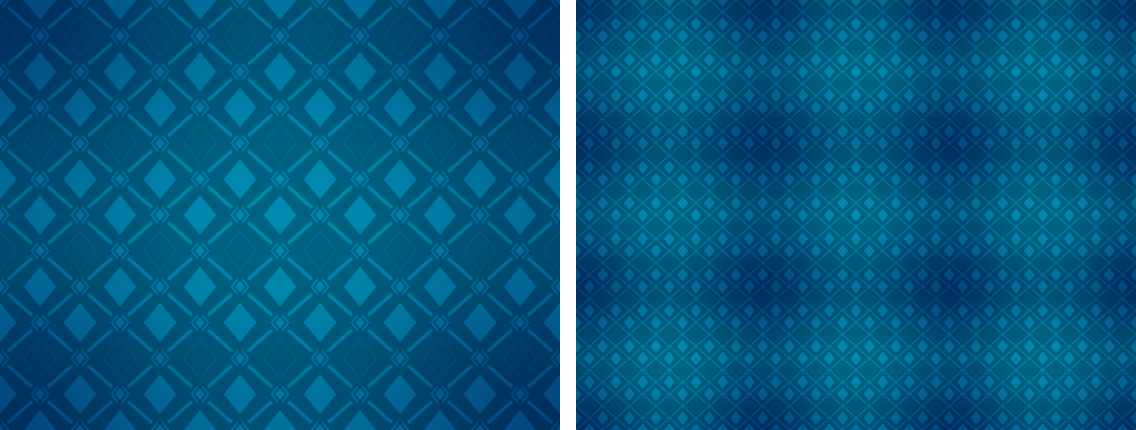
Left: one tile. Right: repeated 3 by 3.
Give the GLSL for this pattern, as a WebGL 2 fragment shader.

```glsl
#version 300 es
precision highp float;
// Blue argyle lattice: solid and outlined diamonds, knots at the crossings, soft vignette.

#define HALF_CELLS vec2(14.0, 12.0)  // half cells across and down (7 columns, 12 rows)
#define CELL_SHAPE vec2(1.0, 0.9)    // proportions of a half cell
#define DIAMOND vec2(0.41, 0.50)     // half size of the large diamond
#define KNOT vec2(0.115, 0.145)      // half size of the small diamond
#define CHEVRON vec2(0.215, 0.255)   // half size of the brackets round a knot
#define BAND_HALF 0.042              // half width of the lattice bands
#define BAND_GAP 0.39                // where bands stop short of a knot
#define CHEVRON_HALF 0.018           // half width of the bracket stroke
#define OUTLINE_HALF 0.011           // half width of the thin outline
#define OUTLINE_TINT 0.45            // strength of the thin outline
#define PANEL_SHADE 0.03             // darkening inside each cell

uniform vec2 u_resolution;
out vec4 fragColor;

const float PI = 3.14159265;
const vec3 GROUND_CENTRE = vec3(0.0, 0.40, 0.52);
const vec3 GROUND_CORNER = vec3(0.0, 0.19, 0.38);
const vec3 LIGHT_CENTRE = vec3(0.0, 0.54, 0.69);
const vec3 LIGHT_CORNER = vec3(0.01, 0.28, 0.50);

// Signed distance to the edges of a rhombus.
float rhombus(vec2 p, vec2 halfSize) {
    p = abs(p) / halfSize;
    return (p.x + p.y - 1.0) * halfSize.x * halfSize.y / length(halfSize);
}

// Antialiased coverage of a signed distance.
float cover(float d, float pixel) {
    return clamp(0.5 - d / pixel, 0.0, 1.0);
}

void main() {
    vec2 uv = gl_FragCoord.xy / u_resolution;
    vec2 q = uv * HALF_CELLS;
    float pixel = HALF_CELLS.x / u_resolution.x;

    // Diagonal lattice: knots at whole coordinates, cells between them.
    vec2 diagonal = 0.5 * vec2(q.x + q.y, q.x - q.y);
    vec2 cell = floor(diagonal);
    vec2 knot = floor(diagonal + 0.5);
    float row = cell.x - cell.y;
    vec2 cellPos = (q - vec2(cell.x + cell.y + 1.0, row)) * CELL_SHAPE;
    vec2 knotPos = (q - vec2(knot.x + knot.y, knot.x - knot.y)) * CELL_SHAPE;

    // Large diamonds: every third row is only outlined.
    float diamond = rhombus(cellPos, DIAMOND);
    float outlined = step(1.5, mod(row, 3.0));
    float solid = cover(diamond, pixel) * (1.0 - outlined);
    float outline = cover(abs(diamond) - OUTLINE_HALF, pixel) * outlined * OUTLINE_TINT;

    // Lattice bands, interrupted around the knots.
    vec2 toLine = 2.0 * abs(diagonal - knot) / length(1.0 / CELL_SHAPE);
    float bandDist = min(toLine.x, toLine.y) - BAND_HALF;
    float gapDist = rhombus(knotPos, vec2(BAND_GAP));
    float band = cover(max(bandDist, -gapDist), pixel);

    // Knot with a bracket on its left and right.
    float centre = cover(rhombus(knotPos, KNOT), pixel);
    float bracketDist = abs(rhombus(knotPos, CHEVRON)) - CHEVRON_HALF;
    float bracket = cover(max(bracketDist, 0.05 - abs(knotPos.x)), pixel);

    // Vignette that is periodic in both directions.
    vec2 wave = 0.5 + 0.5 * cos(2.0 * PI * uv);
    float vignette = pow(dot(wave, vec2(0.55, 0.45)), 1.3);
    vec3 ground = mix(GROUND_CENTRE, GROUND_CORNER, vignette);
    vec3 light = mix(LIGHT_CENTRE, LIGHT_CORNER, vignette);

    float panel = cover(rhombus(cellPos, 0.86 * CELL_SHAPE), pixel);
    ground *= 1.0 - PANEL_SHADE * panel;
    float ink = max(max(solid, outline), max(band, max(centre, bracket)));
    fragColor = vec4(mix(ground, light, ink), 1.0);
}
```
